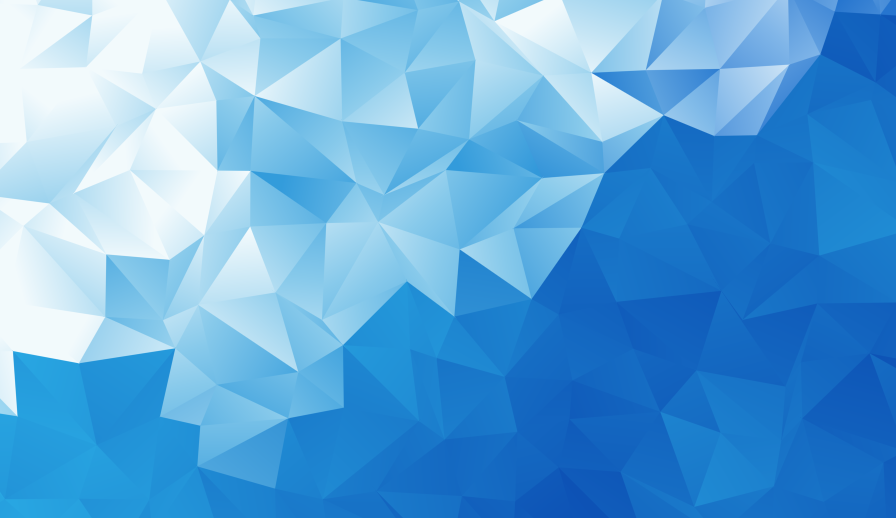
Give the GLSL for this background, as a Shadertoy shader.

```glsl
// Low-poly backdrop: pale icy facets at the upper left over deep blue ones.
// A jittered grid is split into triangles; each takes a flat colour from a
// smooth colour field at its centre, plus a random tone and a slight gradient.

float hash(vec2 p) {
    return fract(sin(dot(p, vec2(127.1, 311.7))) * 43758.5453);
}

float cross2(vec2 a, vec2 b) {
    return a.x * b.y - a.y * b.x;
}

// Soft round spot of the given radius
float glow(vec2 p, float x, float y, float radius) {
    vec2 d = (p - vec2(x, y)) / radius;
    return exp(-dot(d, d));
}

// Height of the border between the pale and the deep facets
float borderHeight(float x) {
    float bump = 0.10 * exp(-pow((x - 0.20) / 0.10, 2.0));
    float dip = 0.12 * exp(-pow((x - 0.48) / 0.10, 2.0));
    return 0.24 + bump - dip + 0.21 * smoothstep(0.66, 0.78, x)
         + 0.29 * smoothstep(1.0, 1.26, x) + 0.25 * smoothstep(1.45, 1.65, x);
}

vec3 paleColor(vec2 p, float tone) {
    float light = 0.65 + 0.3 * p.y - 0.5 * p.x + 0.42 * tone;
    // Bright facets
    light += 0.18 * glow(p, 0.15, 0.86, 0.22) + 0.35 * glow(p, 0.05, 0.38, 0.13);
    light += 0.35 * glow(p, 0.35, 0.65, 0.07) + 0.35 * glow(p, 0.44, 0.55, 0.08);
    light += 0.38 * glow(p, 0.70, 0.50, 0.07) + 0.40 * glow(p, 1.02, 0.56, 0.07);
    light += 0.50 * glow(p, 1.15, 0.78, 0.06) + 0.42 * glow(p, 1.10, 0.92, 0.14);
    light += 0.48 * glow(p, 1.42, 0.93, 0.13);
    // Blue pockets
    light -= 0.45 * glow(p, 0.53, 0.64, 0.09) + 0.25 * glow(p, 0.62, 0.55, 0.06);
    light -= 0.35 * glow(p, 0.20, 0.44, 0.07) + 0.25 * glow(p, 0.78, 0.93, 0.10);
    light -= 0.22 * glow(p, 1.00, 0.72, 0.10) + 0.25 * glow(p, 1.27, 0.85, 0.08);
    light = clamp(light, 0.0, 1.0);
    vec3 shadow = mix(vec3(0.20, 0.61, 0.86), vec3(0.15, 0.46, 0.81),
                      smoothstep(0.9, 1.4, p.x));
    vec3 middle = mix(vec3(0.53, 0.79, 0.92), vec3(0.50, 0.71, 0.91),
                      smoothstep(1.1, 1.5, p.x));
    return light < 0.5 ? mix(shadow, middle, light * 2.0)
                       : mix(middle, vec3(0.95, 0.98, 0.99), light * 2.0 - 1.0);
}

vec3 deepColor(vec2 p, float tone) {
    float cyan = max(0.95 - 0.75 * p.x, 0.12) + 0.16 * tone;
    cyan += 0.45 * glow(p, 0.82, 0.38, 0.20) + 0.42 * glow(p, 1.42, 0.10, 0.20);
    cyan += 0.42 * glow(p, 1.67, 0.58, 0.19) + 0.35 * glow(p, 1.24, 0.62, 0.20);
    cyan += 0.25 * glow(p, 1.62, 0.77, 0.12) - 0.12 * glow(p, 1.12, 0.02, 0.15);
    return mix(vec3(0.05, 0.32, 0.71), vec3(0.16, 0.66, 0.89), clamp(cyan, 0.0, 1.0));
}

vec3 fieldColor(vec2 p, float tone) {
    float pale = smoothstep(-0.02, 0.02, p.y - borderHeight(p.x));
    return mix(deepColor(p, tone), paleColor(p, tone), pale);
}

// Jittered grid point, in grid units
vec2 gridPoint(vec2 cell) {
    return cell + 0.5 + 0.84 * (vec2(hash(cell), hash(cell + 57.3)) - 0.5);
}

// Signed distance to the nearest edge line, positive inside the triangle
float insideDistance(vec2 p, vec2 a, vec2 b, vec2 c) {
    float turn = sign(cross2(b - a, c - a));
    float ab = cross2(normalize(b - a), p - a);
    float bc = cross2(normalize(c - b), p - b);
    float ca = cross2(normalize(a - c), p - c);
    return min(turn * ab, min(turn * bc, turn * ca));
}

// Adds one triangle: colour in rgb, coverage in a
void addFacet(inout vec4 sum, vec2 p, vec2 a, vec2 b, vec2 c, float scale, float blur) {
    float cover = smoothstep(-blur, blur, insideDistance(p, a, b, c));
    if (cover <= 0.0) return;
    vec2 center = (a + b + c) / 3.0;
    float angle = 6.2832 * hash(center + 3.7);
    float slope = 0.55 * dot(p - center, vec2(cos(angle), sin(angle)));
    float tone = hash(center) - 0.5 + slope;
    sum += cover * vec4(fieldColor(center * scale, tone), 1.0);
}

void mainImage(out vec4 fragColor, in vec2 fragCoord) {
    float scale = 0.118;
    vec2 p = fragCoord / iResolution.y / scale;
    float blur = 0.7 / (iResolution.y * scale);
    vec4 sum = 0.001 * vec4(fieldColor(p * scale, 0.0), 1.0);

    // Only four neighbouring quads can reach this point
    for (int j = -1; j <= 0; j++)
    for (int i = -1; i <= 0; i++) {
        vec2 cell = floor(p) + vec2(i, j);
        vec2 a = gridPoint(cell);
        vec2 b = gridPoint(cell + vec2(1, 0));
        vec2 c = gridPoint(cell + vec2(1, 1));
        vec2 d = gridPoint(cell + vec2(0, 1));
        // Random diagonal, swapped when it would leave the quad
        bool useAC = hash(cell + 19.1) > 0.5;
        bool validAC = cross2(c - a, b - a) * cross2(c - a, d - a) < 0.0;
        bool validBD = cross2(d - b, a - b) * cross2(d - b, c - b) < 0.0;
        if ((useAC && validAC) || !validBD) {
            addFacet(sum, p, a, b, c, scale, blur);
            addFacet(sum, p, a, c, d, scale, blur);
        } else {
            addFacet(sum, p, a, b, d, scale, blur);
            addFacet(sum, p, b, c, d, scale, blur);
        }
    }
    fragColor = vec4(sum.rgb / sum.a, 1.0);
}
```
